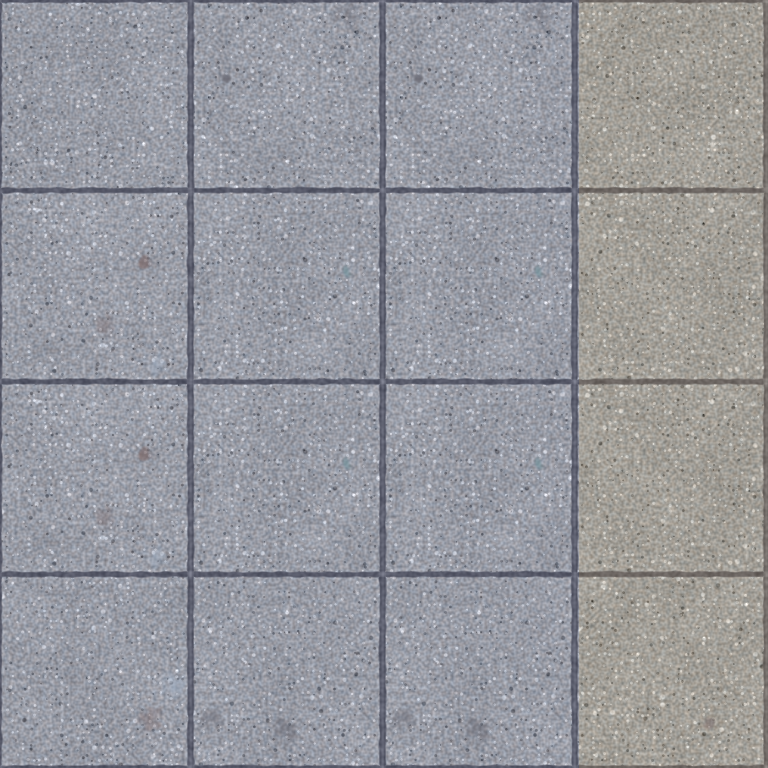
A three.js fragment shader for this texture:

```glsl
// Four by four square concrete pavers: three cool grey columns and one warm one.
// Gradient noise gives grain and blotches, hashed cells scatter pebbles and pits,
// and distance to the tile border cuts dark, slightly ragged joints.

varying vec2 vUv;

const float TILES = 4.0;
const vec2 JOINT_HALF_WIDTH = vec2(0.017, 0.014); // in tile units
const vec3 COOL_STONE = vec3(0.597, 0.609, 0.648);
const vec3 WARM_STONE = vec3(0.635, 0.621, 0.592);
const vec3 COOL_JOINT = vec3(0.335, 0.345, 0.405);
const vec3 WARM_JOINT = vec3(0.420, 0.395, 0.380);
const vec3 DARK_MARK = vec3(0.40, 0.40, 0.44);
const vec3 RUST_MARK = vec3(0.47, 0.39, 0.39);
const vec3 TEAL_MARK = vec3(0.40, 0.56, 0.60);
const vec3 PALE_MARK = vec3(0.65, 0.71, 0.79);

vec3 hash3(vec2 p) {
  vec3 q = fract(p.xyx * vec3(0.1031, 0.1030, 0.0973));
  q += dot(q, q.yxz + 33.33);
  return fract((q.xxy + q.yzz) * q.zyx);
}

float cornerSlope(vec2 corner, vec2 offset) {
  float angle = 6.28318 * hash3(corner).x;
  return dot(vec2(cos(angle), sin(angle)), offset);
}

// Gradient noise, roughly -0.7 to 0.7
float gradientNoise(vec2 p) {
  vec2 i = floor(p);
  vec2 f = fract(p);
  vec2 u = f * f * f * (f * (f * 6.0 - 15.0) + 10.0);
  vec2 e = vec2(1.0, 0.0);
  float low = mix(cornerSlope(i, f), cornerSlope(i + e.xy, f - e.xy), u.x);
  float high = mix(cornerSlope(i + e.yx, f - e.yx), cornerSlope(i + e.xx, f - e.xx), u.x);
  return mix(low, high, u.y);
}

// Soft round specks, present in a given share of the cells
float specks(vec2 p, float share) {
  vec2 cell = floor(p);
  vec3 h = hash3(cell);
  vec2 center = 0.35 + 0.3 * h.xy;
  float radius = mix(0.22, 0.42, hash3(cell + 57.0).x);
  float disc = 1.0 - smoothstep(radius * 0.4, radius, distance(fract(p), center));
  return disc * step(h.z, share);
}

// Ragged blot on one kind of tile
float stain(vec2 local, vec2 kind, vec2 onKind, vec2 center, float radius) {
  float ragged = distance(local, center) + radius * 0.7 * gradientNoise(local * 22.0 + 5.0);
  float blot = 1.0 - smoothstep(radius * 0.3, radius, ragged);
  return blot * step(distance(kind, onKind), 0.1);
}

vec3 addGrain(vec3 base, vec2 p) {
  float grain = 0.15 * gradientNoise(p * 62.0) + 0.09 * gradientNoise(p * 35.0 + 11.0);
  float blotch = 0.035 * gradientNoise(p * 3.0 + 7.0) + 0.025 * gradientNoise(p * 9.0);
  float tint = 0.035 * gradientNoise(p * 40.0 + 23.0);
  vec3 color = base + grain + blotch + tint * vec3(1.0, 0.0, -0.8);
  color += 0.15 * specks(p * 35.0, 0.20);
  color += 0.17 * specks(p * 23.0 + 3.0, 0.06);
  color -= 0.16 * specks(p * 38.0 + 19.0, 0.12);
  color -= 0.20 * specks(p * 26.0 + 41.0, 0.03);
  return color;
}

vec3 addStains(vec3 color, vec2 f, vec2 kind) {
  float dark = 0.75 * stain(f, kind, vec2(1.0, 2.0), vec2(0.19, 0.59), 0.035);
  dark += 0.30 * stain(f, kind, vec2(1.0, 2.0), vec2(0.82, 0.92), 0.09);
  dark += 0.45 * stain(f, kind, vec2(1.0, 0.0), vec2(0.12, 0.26), 0.065);
  dark += 0.45 * stain(f, kind, vec2(1.0, 0.0), vec2(0.49, 0.19), 0.080);
  float rust = 0.65 * stain(f, kind, vec2(0.0, 1.0), vec2(0.76, 0.62), 0.04);
  rust += 0.30 * stain(f, kind, vec2(0.0, 1.0), vec2(0.56, 0.29), 0.06);
  rust += 0.35 * stain(f, kind, vec2(0.0), vec2(0.79, 0.25), 0.08);
  rust += 0.40 * stain(f, kind, vec2(2.0, 0.0), vec2(0.70, 0.23), 0.04);
  float teal = 0.55 * stain(f, kind, vec2(1.0), vec2(0.81, 0.57), 0.035);
  float pale = 0.45 * stain(f, kind, vec2(0.0), vec2(0.92, 0.43), 0.08);
  pale += 0.40 * stain(f, kind, vec2(0.0, 1.0), vec2(0.82, 0.08), 0.06);
  color = mix(color, DARK_MARK, dark);
  color = mix(color, RUST_MARK, rust);
  color = mix(color, TEAL_MARK, teal);
  return mix(color, PALE_MARK, pale);
}

void main() {
  // Tile grid with a slight drift from the laying
  vec2 p = vUv * TILES;
  vec2 q = p + vec2(0.007, -0.012 * sin(3.14159 * vUv.y));
  vec2 cell = floor(q);
  vec2 local = fract(q);
  float warm = step(3.022, q.x);

  // Inner columns and rows share one kind of tile
  vec2 kind = floor((cell + 1.0) * 0.5);
  vec3 stone = mix(COOL_STONE, WARM_STONE, warm);
  stone += 0.012 * (hash3(kind + 2.0).x - 0.5);
  vec3 color = addGrain(stone, local + kind * 5.0);
  color = addStains(color, local, kind);

  // Joints: worn rims, ragged sides, lighter fill in the uprights and crossings
  vec2 border = min(local, 1.0 - local);
  vec2 ragged = border + 0.008 * vec2(gradientNoise(p * 17.0), gradientNoise(p * 17.0 + 31.0));
  vec2 gap = 1.0 - smoothstep(JOINT_HALF_WIDTH - 0.006, JOINT_HALF_WIDTH + 0.006, ragged);
  vec2 rim = 1.0 - smoothstep(JOINT_HALF_WIDTH, JOINT_HALF_WIDTH + 0.022, ragged);
  color += 0.03 * max(rim.x, rim.y);
  vec3 joint = mix(COOL_JOINT, WARM_JOINT, warm);
  joint += 0.09 * gradientNoise(p * 45.0) + 0.07 * gradientNoise(p * vec2(12.0, 14.0));
  joint += 0.06 * (1.0 - smoothstep(0.002, 0.010, border.x)) + 0.07 * gap.x * gap.y;
  color = mix(color, joint, max(gap.x, gap.y));

  gl_FragColor = vec4(clamp(color, 0.0, 1.0), 1.0);
}
```
